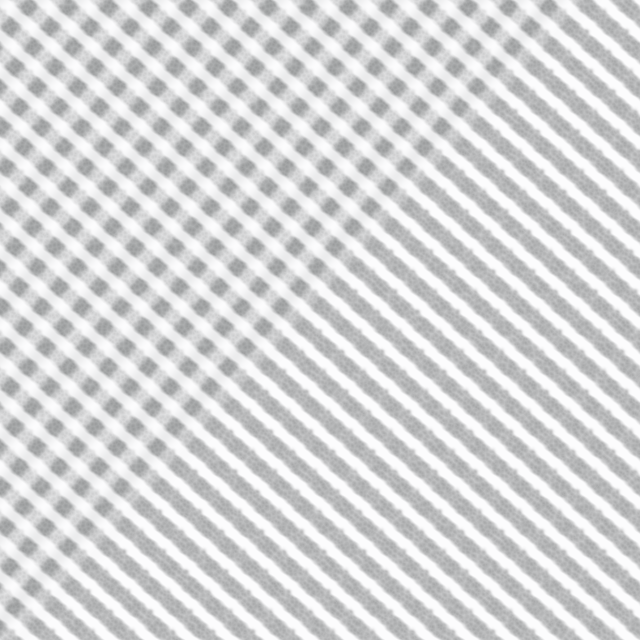
Reproduce this texture procedurally as a WebGL 1 fragment shader.

```glsl
precision highp float;
// Pale grey diagonal weave: barred cells at upper left fading to plain stripes at lower right.

uniform vec2 u_resolution;

const float TAU = 6.2831853;
const vec2 CELL_ORIGIN = vec2(0.3637, 0.645);  // centre of one dark cell
const float COLUMN_STEP = 0.0625;              // 16 repeats across
const vec2 ROW_STEP = vec2(0.0347, -0.03125);  // next cell along a stripe
const float BAND_INNER = 0.19;                 // band edge, in stripe periods
const float BAND_OUTER = 0.37;
const float FADE_START = 2.7;                  // where the crossbars fade out
const float FADE_END = 4.4;
const float GRAIN_SCALE = 150.0;
const float GRAIN_AMOUNT = 0.09;
const float WOBBLE = 0.018;
const float NOTCH_DEPTH = 0.16;

const vec3 DARK_GREY = vec3(0.645, 0.652, 0.655);
const vec3 BAND_GREY = vec3(0.735, 0.738, 0.742);
const vec3 BAR_GREY = vec3(0.850, 0.852, 0.856);
const vec3 SOFT_WHITE = vec3(0.920, 0.922, 0.926);
const vec3 WHITE = vec3(0.988, 0.988, 0.992);

vec2 hash2(vec2 p) {
  return fract(sin(vec2(dot(p, vec2(127.1, 311.7)),
                        dot(p, vec2(269.5, 183.3)))) * 43758.55);
}

// Distance to the nearest scattered point
float cellular(vec2 p) {
  vec2 cell = floor(p);
  vec2 local = fract(p);
  float nearest = 2.0;
  for (int y = -1; y <= 1; y++) {
    for (int x = -1; x <= 1; x++) {
      vec2 offset = vec2(float(x), float(y));
      vec2 delta = offset + hash2(cell + offset) - local;
      nearest = min(nearest, dot(delta, delta));
    }
  }
  return sqrt(nearest);
}

// Signed distance to the nearest whole number
float centred(float v) {
  return fract(v + 0.5) - 0.5;
}

void main() {
  vec2 uv = gl_FragCoord.xy / u_resolution;
  vec2 p = uv - CELL_ORIGIN;

  // Skewed lattice: stripe number, position along it, crossbar number
  float along = p.y / ROW_STEP.y;
  float stripe = (p.x - along * ROW_STEP.x) / COLUMN_STEP;
  float bar = stripe + along;

  // Slight unevenness of the stripe edges
  float wobble = WOBBLE * (sin(TAU * along) + 0.6 * sin(TAU * along * 2.7 + stripe));
  float side = centred(stripe + wobble);
  float white = smoothstep(BAND_INNER, BAND_OUTER, abs(side));

  // Crossbars and the plain-striped half
  float plain = smoothstep(FADE_START, FADE_END, bar);
  float barWave = 0.5 - 0.5 * cos(TAU * bar);
  vec3 barredBand = mix(DARK_GREY, BAR_GREY, smoothstep(0.05, 0.95, barWave));
  vec3 barredWhite = mix(SOFT_WHITE, WHITE, barWave);
  vec3 plainBand = mix(BAND_GREY, DARK_GREY, 0.35 * (1.0 - barWave));
  vec3 band = mix(barredBand, plainBand, plain);
  vec3 light = mix(barredWhite, WHITE, plain);

  // Fine streaks and grain in the grey bands
  float grain = cellular(uv * GRAIN_SCALE) - 0.5;
  float streak = 0.014 * cos(TAU * side * 5.0) * plain;
  band += GRAIN_AMOUNT * grain + streak;

  vec3 color = mix(band, light, white);

  // Small dark notches along one edge of each stripe
  vec2 notch = vec2((side - 0.32) / 0.07, centred(bar + 0.5) / 0.09);
  color -= NOTCH_DEPTH * exp(-dot(notch, notch)) * mix(0.35, 1.0, plain);

  gl_FragColor = vec4(clamp(color, 0.0, 1.0), 1.0);
}
```
